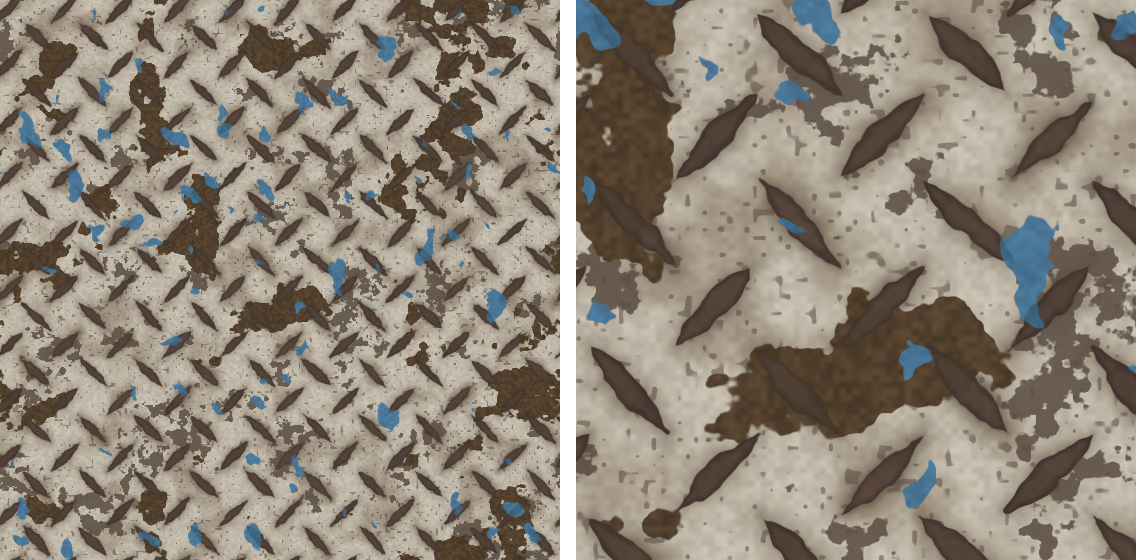
Left: the whole. Right: its middle third, enlarged.
Reproduce this texture procedurally as a WebGL 1 fragment shader.

```glsl
precision highp float;
// Worn, painted tread plate: a 10 by 10 grid of paired diagonal studs, bare and dark,
// on pale dirty paint with grime halos, specks, rust blotches and blue paint chips.
// Studs are lens distance functions; all wear comes from value noise that wraps.
uniform vec2 u_resolution;

const float REPEATS = 10.0;
const float CHIP_GRID = 14.0;
const vec3 PAINT_LIGHT = vec3(0.775, 0.745, 0.685);
const vec3 PAINT_TAN = vec3(0.65, 0.60, 0.53);
const vec3 GRIME = vec3(0.43, 0.375, 0.31);
const vec3 SPECK = vec3(0.35, 0.30, 0.26);
const vec3 STUD = vec3(0.30, 0.24, 0.21);
const vec3 RUST = vec3(0.30, 0.23, 0.155);
const vec3 BLUE = vec3(0.27, 0.455, 0.59);

float hash(vec2 p, float seed) {
  return fract(sin(dot(p, vec2(127.1, 311.7)) + seed * 74.7) * 43758.5453);
}

// Value noise over the unit square with a whole number of lattice cells.
float noise(vec2 uv, float period, float seed) {
  vec2 p = uv * period;
  vec2 i = floor(p);
  vec2 f = p - i;
  f = f * f * (3.0 - 2.0 * f);
  vec2 a = mod(i, period);
  vec2 b = mod(i + 1.0, period);
  return mix(mix(hash(a, seed), hash(vec2(b.x, a.y), seed), f.x),
             mix(hash(vec2(a.x, b.y), seed), hash(b, seed), f.x), f.y);
}

float fbm(vec2 uv, float period, float seed) {
  float sum = 0.0;
  float weight = 0.533;
  for (int i = 0; i < 4; i++) {
    sum += weight * noise(uv, period, seed + float(i));
    period *= 2.0;
    weight *= 0.5;
  }
  return sum;
}

// Signed distance to a pointed lens lying along x.
float lens(vec2 p, float halfLength, float halfWidth) {
  p = abs(p);
  float radius = (halfLength * halfLength + halfWidth * halfWidth) / (2.0 * halfWidth);
  float offset = radius - halfWidth;
  bool pastTip = (p.x - halfLength) * offset > p.y * halfLength;
  return pastTip ? length(p - vec2(halfLength, 0.0)) : length(p + vec2(0.0, offset)) - radius;
}

// Nearest stud of one diagonal: x is the distance in cells, y the grime around it.
vec2 stud(vec2 uv, vec2 anchor, float slope, float seed) {
  vec2 q = uv * REPEATS - anchor;
  vec2 cell = floor(q + 0.5);
  vec2 id = mod(cell, REPEATS);
  vec2 p = q - cell - 0.03 * (vec2(hash(id, seed), hash(id, seed + 1.0)) - 0.5);
  p = 0.7071 * vec2(p.x + slope * p.y, p.y - slope * p.x);
  float turn = 0.12 * (hash(id, seed + 2.0) - 0.5);
  p += turn * vec2(-p.y, p.x);
  float d = lens(p, mix(0.325, 0.365, hash(id, seed + 3.0)), mix(0.07, 0.09, hash(id, seed + 4.0)));
  d += 0.038 * (noise(uv, 110.0, 5.0) - 0.5) + 0.014 * (noise(uv, 220.0, 6.0) - 0.5);
  float strength = mix(0.45, 1.0, hash(id, seed + 5.0));
  return vec2(d, strength * exp(-max(d, 0.0) / 0.065));
}

// Scattered ragged chips: signed distance in chip cells.
float chips(vec2 uv) {
  vec2 warp = vec2(fbm(uv, 28.0, 50.0), fbm(uv, 28.0, 60.0)) - 0.5;
  vec2 q = uv * CHIP_GRID + 0.65 * warp;
  vec2 base = floor(q);
  float d = 1.0;
  for (int y = -1; y <= 1; y++) {
    for (int x = -1; x <= 1; x++) {
      vec2 cell = base + vec2(float(x), float(y));
      vec2 id = mod(cell, CHIP_GRID);
      vec2 p = q - cell - mix(vec2(0.15), vec2(0.85), vec2(hash(id, 30.0), hash(id, 31.0)));
      float angle = 1.2 + 1.8 * hash(id, 32.0);
      p = vec2(p.x * cos(angle) + p.y * sin(angle), p.y * cos(angle) - p.x * sin(angle));
      float size = hash(id, 33.0);
      float radius = 0.06 + 0.22 * size * size;
      float present = step(hash(id, 34.0), 0.38);
      d = min(d, mix(1.0, length(p * vec2(0.65, 1.2)) - radius, present));
    }
  }
  return d;
}

void main() {
  vec2 uv = gl_FragCoord.xy / u_resolution;
  float pixel = 1.0 / min(u_resolution.x, u_resolution.y);
  vec2 rising = stud(uv, vec2(0.156, 0.844), 1.0, 10.0);
  vec2 falling = stud(uv, vec2(0.656, 0.344), -1.0, 20.0);
  float d = min(rising.x, falling.x);
  float halo = max(rising.y, falling.y);
  float grain = noise(uv, 256.0, 1.0);
  float mottle = fbm(uv, 24.0, 70.0);

  // Paint with soft stains, and grime gathered around the studs
  vec3 color = mix(PAINT_LIGHT, PAINT_TAN, smoothstep(0.42, 0.8, mottle));
  color *= 0.93 + 0.12 * grain;
  color = mix(color, GRIME, clamp(halo * (0.35 + 0.9 * mottle), 0.0, 0.85));

  // Fine dots everywhere, larger flakes in clusters
  float dots = smoothstep(0.80, 0.92, noise(uv, 200.0, 2.0) + 0.15 * (mottle - 0.5) + 0.1 * halo);
  float flakes = 0.5 * fbm(uv, 80.0, 80.0) + 0.5 * noise(uv, 18.0, 3.0);
  color = mix(color, SPECK, 0.55 * dots);
  color = mix(color, SPECK, 0.85 * smoothstep(0.645, 0.675, flakes));

  // Rust blotches, then the bare studs with darker rims
  float rustField = 0.58 * noise(uv, 11.0, 4.0) + 0.42 * fbm(uv, 34.0, 90.0);
  float rust = smoothstep(0.685, 0.70, rustField);
  color = mix(color, RUST * (0.82 + 0.36 * grain), 0.95 * rust);
  float edge = REPEATS * pixel;
  float bare = 1.0 - smoothstep(-edge, edge, d);
  vec3 metal = STUD * (0.80 + 0.22 * smoothstep(0.0, 0.05, -d) + 0.22 * (mottle - 0.5) + 0.1 * grain);
  color = mix(color, mix(metal, RUST * 0.92, 0.3 * rust), bare);

  // Blue chips over everything, duller on the studs
  float chip = 1.0 - smoothstep(-CHIP_GRID * pixel, CHIP_GRID * pixel, chips(uv));
  vec3 blue = BLUE * (0.92 + 0.16 * grain) * (1.0 - 0.12 * bare);
  color = mix(color, blue, 0.95 * chip);
  gl_FragColor = vec4(color, 1.0);
}
```
